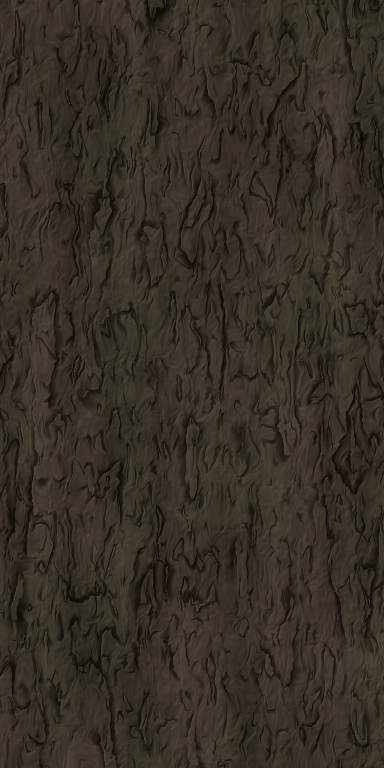
Write a Shadertoy shader that draws this texture.

```glsl
#define CRACK_COLOR vec3(0.065, 0.050, 0.028)
#define BARK_COLOR vec3(0.282, 0.251, 0.212)
#define MOSS_TINT vec3(0.975, 1.00, 0.95)
#define UMBER_TINT vec3(1.015, 0.99, 1.02)
#define PLATE_SCALE vec2(11.0, 3.2)
#define FIBRE_SCALE vec2(34.0, 16.0)
#define FLAKE_STEPS 1.7
#define CRACK_WIDTH 0.017
#define CRACK_DEPTH 0.66
#define BASE_TONE 0.79
#define LIGHT_STEP vec2(-0.0026, 0.0030)

vec2 gradient(vec2 cell) {
    vec3 h = fract(cell.xyx * vec3(0.1031, 0.1030, 0.0973));
    h += dot(h, h.yzx + 33.33);
    float angle = 6.2832 * fract((h.x + h.y) * h.z);
    return vec2(cos(angle), sin(angle));
}

float noise(vec2 p) {
    vec2 i = floor(p), f = p - i;
    vec2 u = f * f * f * (f * (f * 6.0 - 15.0) + 10.0);
    vec2 e = vec2(1.0, 0.0);
    float low = mix(dot(gradient(i), f), dot(gradient(i + e), f - e), u.x);
    float high = mix(dot(gradient(i + e.yx), f - e.yx),
                     dot(gradient(i + 1.0), f - 1.0), u.x);
    return mix(low, high, u.y);
}

// Bends the grain so that edges turn ragged
vec2 warp(vec2 p) {
    vec2 scale = vec2(14.0, 9.0), amount = vec2(0.022, 0.036);
    for (int i = 0; i < 3; i++) {
        vec2 s = p * scale + 13.7 * float(i);
        p += amount * vec2(noise(s), noise(s + 31.7));
        scale *= 2.6;
        amount *= 0.46;
    }
    return p;
}

// Overlapping flakes: sharp lip on one side, fading shadow on the other
float cracks(vec2 p) {
    float shadow = 0.0, strength = 1.0, width = CRACK_WIDTH;
    vec2 scale = PLATE_SCALE, e = vec2(0.002, 0.0);
    for (int i = 0; i < 3; i++) {
        vec2 offset = vec2(17.3, 41.9) * float(i + 1);
        float n = noise(p * scale + offset);
        vec2 slope = vec2(noise((p + e) * scale + offset),
                          noise((p + e.yx) * scale + offset)) - n;
        float steepness = FLAKE_STEPS * length(slope) / e.x + 0.5;
        float level = fract(n * FLAKE_STEPS + 0.37);
        float below = level / steepness;
        float above = (1.0 - level) / steepness;
        float edge = max(1.0 - smoothstep(0.0, width, below),
                         1.0 - smoothstep(0.0, 0.003, above));
        float gate = smoothstep(-0.20, 0.18, noise(p * scale * vec2(1.1, 1.8) - offset));
        shadow = max(shadow, edge * gate * strength);
        scale *= 1.8;
        width *= 0.72;
        strength *= 0.86;
    }
    return shadow;
}

float fibres(vec2 p) {
    float sum = 0.0, weight = 0.5;
    vec2 scale = FIBRE_SCALE;
    for (int i = 0; i < 3; i++) {
        sum += weight * noise(p * scale + 9.7 * float(i));
        scale *= vec2(1.8, 2.0);
        weight *= 0.8;
    }
    return sum;
}

// Returns surface height, crack shadow and fibre value
vec3 relief(vec2 p) {
    vec2 q = warp(p);
    float shadow = cracks(q);
    float fibre = fibres(q);
    return vec3(0.75 * fibre - 0.22 * shadow, shadow, fibre);
}

void mainImage(out vec4 fragColor, in vec2 fragCoord) {
    vec2 p = fragCoord / iResolution.x;
    vec3 surface = relief(p);

    // Light from the upper left
    float light = surface.x - relief(p + LIGHT_STEP).x;
    light = clamp(light, -0.30, 0.25);

    // Broad upright columns
    float column = noise(p * vec2(13.0, 1.5) + 3.1) + 0.6 * noise(p * vec2(6.0, 4.0) + 70.3);

    float tone = BASE_TONE + 0.28 * column + 0.26 * surface.z + 0.9 * light;
    tone -= CRACK_DEPTH * surface.y;

    // Mossy and umber patches
    float patchMix = smoothstep(-0.3, 0.3, noise(p * vec2(6.0, 2.5) + 23.6));
    vec3 color = mix(CRACK_COLOR, BARK_COLOR, clamp(tone, 0.0, 1.08));
    color *= mix(MOSS_TINT, UMBER_TINT, patchMix);
    fragColor = vec4(color, 1.0);
}
```
